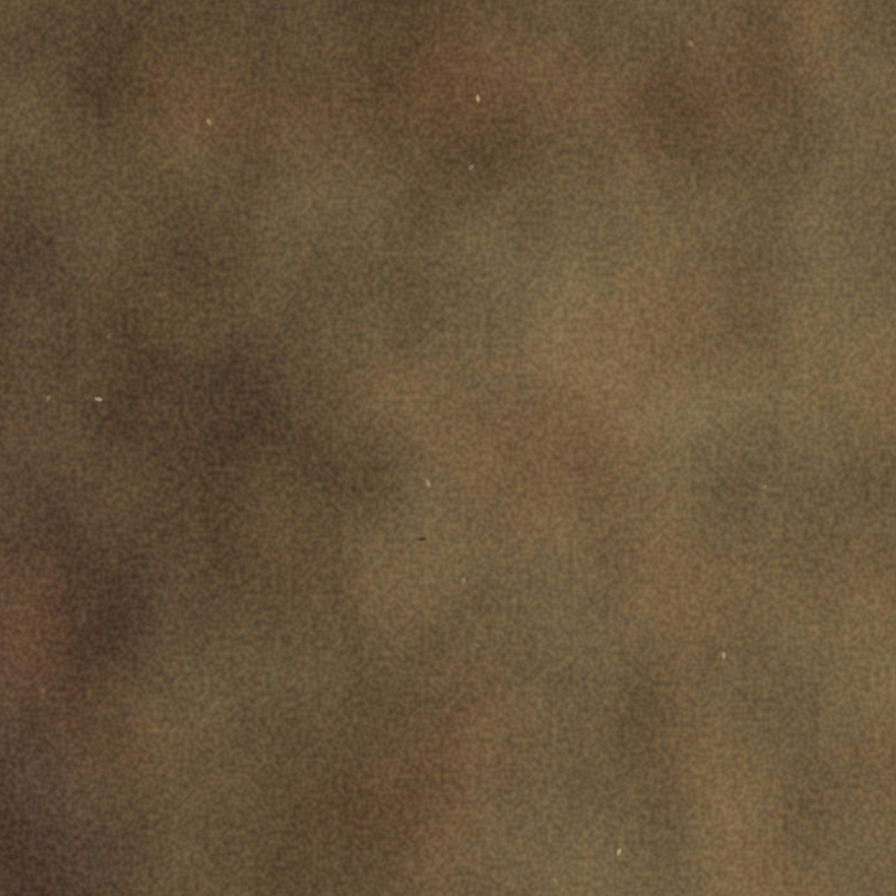
Give the GLSL for this texture, as a WebGL 1 fragment shader.

```glsl
precision highp float;
// Worn brown suede or old paper: soft cloudy blotches that brighten from left
// to right, covered by fine grain and a few tiny specks. Clouds and grain are
// gradient noise; the specks sit in the cells of a jittered grid.
uniform vec2 u_resolution;

float hash(vec2 p) {
  vec3 q = fract(vec3(p.xyx) * 0.1031);
  q += dot(q, q.yzx + 33.33);
  return fract((q.x + q.y) * q.z);
}

// Dot product of a random unit gradient at a lattice corner
float corner(vec2 cell, vec2 offset) {
  float angle = 6.2832 * hash(cell);
  return dot(vec2(cos(angle), sin(angle)), offset);
}

float gradientNoise(vec2 p) {
  vec2 i = floor(p), f = fract(p);
  vec2 u = f * f * f * (f * (f * 6.0 - 15.0) + 10.0);
  vec2 e = vec2(1.0, 0.0);
  return mix(mix(corner(i, f), corner(i + e.xy, f - e.xy), u.x),
             mix(corner(i + e.yx, f - e.yx), corner(i + e.xx, f - e.xx), u.x), u.y);
}

float clouds(vec2 p) {
  float sum = 0.0, amplitude = 0.5;
  for (int i = 0; i < 4; i++) {
    sum += amplitude * gradientNoise(p);
    p = mat2(0.8, 0.6, -0.6, 0.8) * p * 2.0 + 17.3;
    amplitude *= 0.55;
  }
  return sum;
}

// Sparse short flecks: positive is pale, negative is dark
float specks(vec2 uv) {
  vec2 cell = floor(uv * 12.0);
  float pick = hash(cell + 61.0);
  vec2 jitter = vec2(hash(cell + 7.0), hash(cell + 23.0));
  vec2 d = (fract(uv * 12.0) - 0.2 - 0.6 * jitter) / 12.0;
  float angle = 6.2832 * hash(cell + 41.0);
  d = mat2(cos(angle), -sin(angle), sin(angle), cos(angle)) * d;
  float fleck = 1.0 - smoothstep(0.001, 0.0048, length(d * vec2(0.75, 1.3)));
  float strength = 0.2 + 0.8 * pow(hash(cell + 83.0), 3.0);
  float tone = pick < 0.11 ? 1.0 : (pick > 0.96 ? -0.5 : 0.0);
  return fleck * strength * tone;
}

void main() {
  vec2 uv = gl_FragCoord.xy / u_resolution;

  // Broad light: dark left side, dim upper edge, cloudy blotches
  float tone = 0.24 + 0.5 * smoothstep(0.08, 0.68, uv.x + 0.08 * (uv.y - 0.5));
  tone -= 0.28 * smoothstep(0.72, 1.05, uv.y) * smoothstep(0.1, 0.6, uv.x);
  tone += 0.06 * (1.0 - smoothstep(0.0, 0.2, uv.x)) * smoothstep(0.4, 0.8, uv.y);
  tone += clouds(uv * vec2(4.2, 3.4) + 5.7);

  // Fine grain in two sizes
  tone += 0.36 * gradientNoise(uv * 175.0 + 3.1);
  tone += 0.22 * gradientNoise(uv * 88.0 + 9.4);

  vec3 darkBrown = vec3(0.295, 0.228, 0.16);
  vec3 paleTan = vec3(0.505, 0.42, 0.29);
  vec3 color = mix(darkBrown, paleTan, tone);

  // Drift between reddish and olive, with a plum cast low on the left
  float drift = gradientNoise(uv * 5.0 + 31.0) + 0.5 * gradientNoise(uv * 60.0);
  color += vec3(0.022, -0.006, -0.014) * drift;
  float plum = (1.0 - smoothstep(0.0, 0.22, uv.x)) * (1.0 - smoothstep(0.3, 0.75, uv.y));
  color += vec3(-0.005, -0.016, 0.002) * plum;

  color += vec3(0.36, 0.34, 0.28) * specks(uv);
  gl_FragColor = vec4(clamp(color, 0.0, 1.0), 1.0);
}
```
